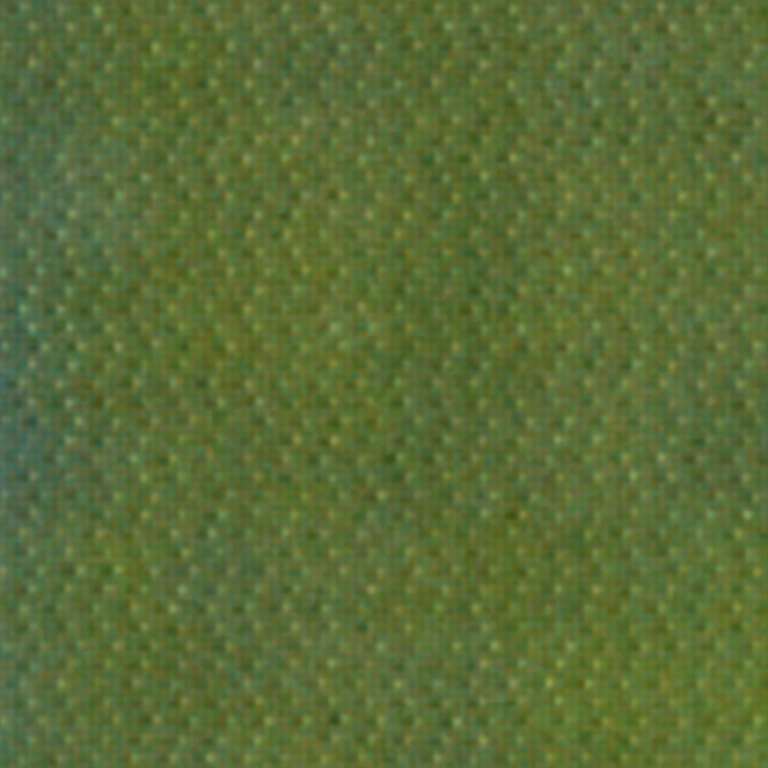
A WebGL 1 fragment shader for this texture:

```glsl
precision highp float;
uniform vec2 u_resolution;

vec3 hash3(vec2 p) {
  vec3 k = vec3(dot(p, vec2(12.7, 31.1)), dot(p, vec2(26.9, 18.3)), dot(p, vec2(41.9, 37.1)));
  return fract(sin(k) * 4375.85);
}

// Cellular noise: random tints of scattered points, blended by distance; range -1 to 1
vec3 cellTint(vec2 p) {
  vec2 cell = floor(p);
  vec3 sum = vec3(0.0);
  float total = 0.0;
  for (int j = -1; j <= 1; j++) {
    for (int i = -1; i <= 1; i++) {
      vec2 id = cell + vec2(float(i), float(j));
      vec2 d = id + 0.2 + 0.6 * hash3(id + 7.3).xy - p;
      float weight = exp(-5.0 * dot(d, d));
      sum += weight * hash3(id);
      total += weight;
    }
  }
  return sum / total * 2.0 - 1.0;
}

float softSpot(vec2 p, vec2 falloff) {
  return exp(-dot(p * p, falloff));
}

// Light raised stitches, each with a shaded hollow on its left
float stitches(vec2 uv) {
  vec2 q = uv * vec2(20.4, 41.0);
  float row = floor(q.y);
  // Broken twill: rows step sideways 0, 1, 2, 1 quarters
  float stepCount = 2.0 - abs(mod(row, 4.0) - 2.0);
  q.x -= stepCount * 0.26;
  vec3 vary = hash3(vec2(floor(q.x), row) + 3.0);
  vec2 p = (fract(q) - 0.5) * vec2(2.0, 1.0);
  p -= (vary.xy - 0.5) * vec2(0.14, 0.1);
  float light = softSpot(p - vec2(0.22, 0.02), vec2(13.0, 12.0));
  float hollow = softSpot(p - vec2(-0.38, -0.03), vec2(10.0, 10.0));
  return light * mix(0.55, 1.2, vary.z) - hollow * mix(0.5, 1.0, vary.x);
}

void main() {
  vec2 uv = gl_FragCoord.xy / u_resolution;
  vec2 warped = uv + 0.0012 * vec2(sin(uv.y * 31.0 + uv.x * 9.0), sin(uv.x * 23.0 + uv.y * 11.0));

  // Olive cloth with broad fading
  vec3 blotch = cellTint(uv * 6.0 + 2.0);
  vec3 patches = cellTint(uv * vec2(17.0, 22.0) + 31.0);
  vec3 color = vec3(0.352, 0.422, 0.212);
  color += 0.016 * blotch.x + 0.012 * patches.x;
  color += vec3(0.012, 0.008, -0.025) * (blotch.y + 0.5 * patches.y);

  // Fine threads and irregular streaks
  float threads = sin(warped.x * 512.7) * 0.6 + sin(warped.y * 515.2) * 0.4;
  float streaks = sin(uv.x * 173.0 + 2.0 * sin(uv.x * 41.0)) * 0.5
                + sin(uv.y * 137.0 + 2.0 * sin(uv.y * 29.0)) * 0.5;
  color += 0.012 * threads + 0.006 * streaks;

  // Raised weave, worn flatter in places
  float relief = stitches(warped) * (0.85 + 0.3 * patches.z);
  color += relief * mix(vec3(0.095, 0.085, 0.07), vec3(0.13, 0.13, 0.085), step(0.0, relief));

  // Coloured fibre grain
  vec3 grain = cellTint(uv * 105.0);
  color += 0.025 * grain.x;
  color += vec3(0.036, -0.012, -0.008) * grain.y + vec3(-0.008, 0.004, 0.04) * grain.z;

  // Cool worn band on the left, warmer green low on the right
  float edge = 0.07 + 0.02 * sin(uv.y * 9.0) + 0.02 * blotch.z;
  float band = 1.0 - smoothstep(edge - 0.06, edge + 0.11, uv.x);
  color += vec3(-0.035, -0.005, 0.085) * band * (0.75 + 0.25 * sin(uv.y * 7.0 - 1.6));
  color += vec3(0.01, 0.02, -0.025) * smoothstep(0.5, 1.0, uv.x) * (1.0 - smoothstep(0.1, 0.5, uv.y));

  gl_FragColor = vec4(clamp(color, 0.0, 1.0), 1.0);
}
```
